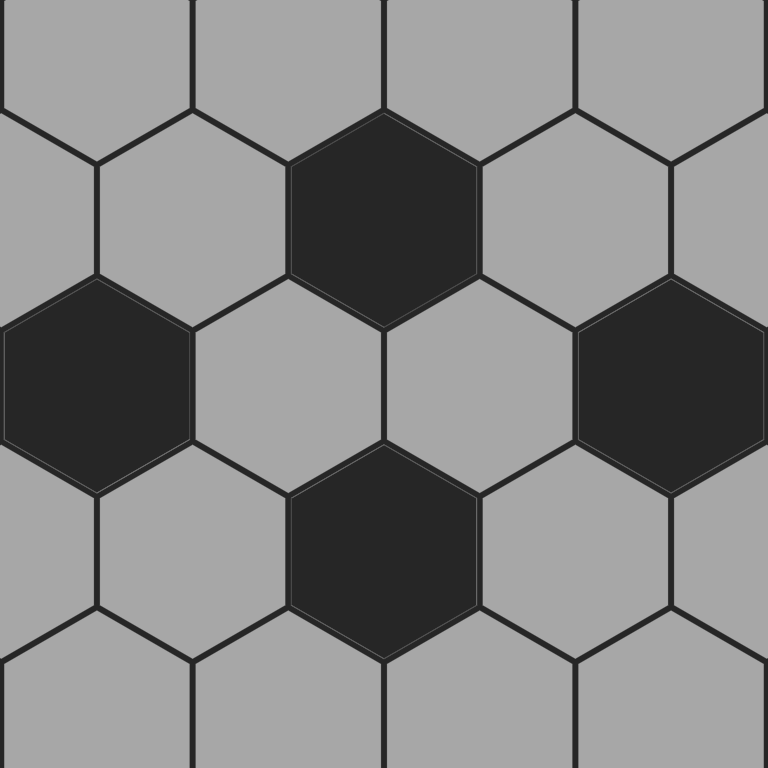
Reproduce this pattern procedurally as a three.js fragment shader.

```glsl
// Grey hexagon tiling with dark outlines and a diamond of dark, faintly rimmed cells.
#define HEX_WIDTH 0.2492
#define ORIGIN vec2(0.5, 0.4974)
#define LINE_WIDTH 0.0078
#define RIM_WIDTH 0.0011
#define SOFTNESS 0.001
#define LIGHT vec3(0.655)
#define DARK vec3(0.15)
#define RIM vec3(0.41)

varying vec2 vUv;

const vec2 PITCH = vec2(1.0, 1.7320508);

float hash(vec2 p) {
  return fract(sin(dot(p, vec2(12.9898, 78.233))) * 43758.5453);
}

// Centre of the pointy-topped hexagon of unit width that holds p
vec2 hexCentre(vec2 p) {
  vec2 even = floor(p / PITCH + 0.5) * PITCH;
  vec2 odd = (floor(p / PITCH) + 0.5) * PITCH;
  return distance(p, even) < distance(p, odd) ? even : odd;
}

// Distance from the point to the nearest side, positive inside
float hexInset(vec2 p) {
  p = abs(p);
  return 0.5 - max(p.x, dot(p, vec2(0.5, 0.8660254)));
}

// Every third cell in three rows out of four, staggered by half a period
float isDark(vec2 centre) {
  float row = floor(centre.y * 2.0 / PITCH.y + 0.5);
  float column = mod(centre.x + 1.5 * row + 0.25, 3.0);
  float filledRow = step(0.5, abs(mod(row + 0.25, 4.0) - 2.25));
  return step(column, 0.5) * filledRow;
}

void main() {
  vec2 p = (vUv - ORIGIN) / HEX_WIDTH + vec2(1.5, 0.0);
  vec2 centre = hexCentre(p);
  vec2 local = p - centre;
  float inset = hexInset(local) * HEX_WIDTH - 0.5 * LINE_WIDTH;
  float dark = isDark(centre);

  // Cell fill inside the outline
  float fill = smoothstep(-SOFTNESS, SOFTNESS, inset);
  vec3 color = mix(DARK, LIGHT, fill * (1.0 - dark));

  // Hairline rim of the dark cells, its strength varying from side to side
  float side = floor(atan(local.y, local.x) / 1.0471976 + 0.5);
  float strength = mix(0.5, 1.0, hash(floor(centre * 2.0 + 0.5) + mod(side + 6.0, 6.0)));
  float rim = 1.0 - smoothstep(0.0, RIM_WIDTH, abs(inset) - 0.25 * RIM_WIDTH);
  color = mix(color, RIM, rim * strength * dark);

  gl_FragColor = vec4(color, 1.0);
}
```
